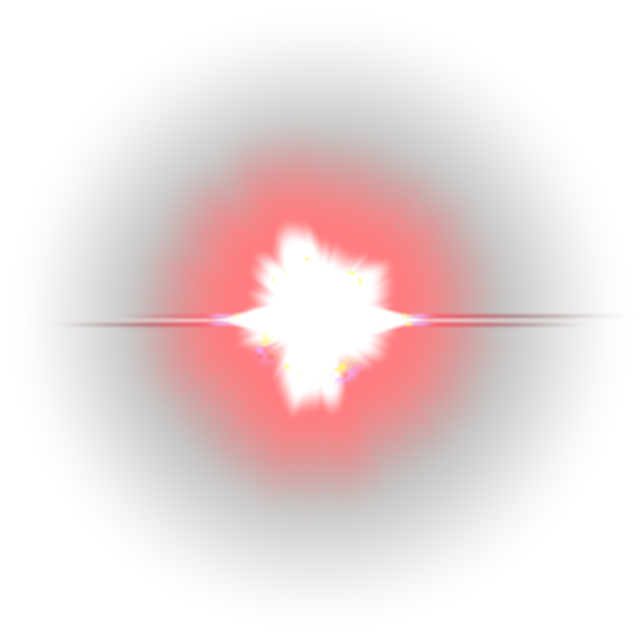
Give the GLSL for this background, as a Shadertoy shader.

```glsl
// A white-hot starburst with a red halo, a soft grey glow and thin horizontal flares.

const float TAU = 6.2831853;

float hash(vec2 p) {
    return fract(sin(dot(p, vec2(127.1, 311.7))) * 43758.5453);
}

// Smooth value noise for small colour flecks
float noise(vec2 p) {
    vec2 i = floor(p), f = fract(p);
    f = f * f * (3.0 - 2.0 * f);
    return mix(mix(hash(i), hash(i + vec2(1, 0)), f.x),
               mix(hash(i + vec2(0, 1)), hash(i + vec2(1, 1)), f.x), f.y);
}

// Noise around the circle, seamless after one turn
float rayNoise(float turn, float count, float seed) {
    float t = turn * count, i = floor(t);
    return mix(hash(vec2(mod(i, count), seed)),
               hash(vec2(mod(i + 1.0, count), seed)), smoothstep(0.0, 1.0, t - i));
}

// Angular bump; centre and width in degrees
float lobe(float angle, float centre, float width) {
    float w = radians(width);
    return exp((cos(angle - radians(centre)) - 1.0) / (w * w));
}

float line(float y, float width) {
    return exp(-y * y / (width * width));
}

// Radius of the white core in each direction
float coreRadius(float a) {
    return 0.087 + 0.030 * lobe(a, 34.0, 9.0) + 0.036 * lobe(a, 105.0, 13.0)
         + 0.012 * lobe(a, 138.0, 11.0) - 0.012 * lobe(a, 165.0, 8.0)
         + 0.012 * lobe(a, 198.0, 9.0) - 0.016 * lobe(a, 220.0, 8.0)
         + 0.040 * lobe(a, 256.0, 11.0) + 0.033 * lobe(a, 281.0, 8.0)
         - 0.010 * lobe(a, 303.0, 7.0) + 0.011 * lobe(a, 335.0, 14.0);
}

void mainImage(out vec4 fragColor, in vec2 fragCoord) {
    vec2 p = (fragCoord - 0.5 * iResolution.xy) / min(iResolution.x, iResolution.y);
    vec2 q = p - vec2(-0.005, 0.005);
    float r = length(q);
    float angle = atan(q.y, q.x);
    float turn = fract(angle / TAU);
    float rays = 0.6 * rayNoise(turn, 38.0, 1.0) + 0.4 * rayNoise(turn, 83.0, 2.0) - 0.5;
    float core = coreRadius(angle);

    // Grey glow
    float glow = 1.0 - smoothstep(0.2, 0.5, length(p));
    vec3 color = 1.0 - glow * vec3(0.275, 0.28, 0.285);

    // Red halo, stretched along the longer rays
    float haloR = r - 0.35 * (core - 0.095) - 0.016 * rays;
    float halo = 1.0 - smoothstep(0.13, 0.31, haloR);
    color = mix(color, vec3(1.0, 0.49, 0.50), halo);

    // Paired flares with a pale line between them
    float ax = abs(p.x);
    float side = step(0.0, p.x);
    float upper = line(p.y - 0.006, 0.0038) * (1.0 - smoothstep(0.18, mix(0.33, 0.51, side), ax))
                * mix(0.6, 1.0, side);
    float lower = line(p.y + 0.0075, 0.0038) * (1.0 - smoothstep(0.2, 0.44, ax));
    float start = smoothstep(0.13, 0.18, ax);
    vec3 flareColor = mix(vec3(0.98, 0.36, 0.42), vec3(0.58, 0.42, 0.43), smoothstep(0.16, 0.36, ax));
    color = mix(color, flareColor, 0.85 * start * max(upper, lower));
    float pale = line(p.y + 0.0005, 0.0028) * (1.0 - smoothstep(0.15, 0.4, ax));
    color = mix(color, vec3(1.0, 0.86, 0.88), 0.7 * start * pale);

    // White core with feathered rays
    float edge = r - core - 0.022 * rays;
    float white = 1.0 - smoothstep(-0.012, 0.034, edge);
    color = mix(color, vec3(1), white);

    // Tapered white spikes to the left and right
    float taper = 0.27 * (0.165 - ax) - abs(p.y);
    color = mix(color, vec3(1), smoothstep(-0.004, 0.005, taper));

    // Yellow and violet fringes below the core
    float fringe = max(lobe(angle, 212.0, 8.0), lobe(angle, 298.0, 9.0));
    float fleck = noise(p * 105.0 + 7.0);
    float violet = fringe * line(r - 0.102, 0.010) * smoothstep(0.25, 0.65, fleck);
    float yellow = fringe * line(r - 0.088, 0.008) * smoothstep(0.35, 0.7, noise(p * 115.0));
    color = mix(color, vec3(0.95, 0.66, 1.0), 0.85 * violet);
    color = mix(color, vec3(1.0, 0.98, 0.45), 0.9 * yellow);

    // Sparse yellow flecks along the rest of the rim
    float rim = line(r - 0.090, 0.007) * smoothstep(0.76, 0.92, noise(p * 95.0 + 31.0));
    color = mix(color, vec3(1.0, 1.0, 0.5), 0.7 * rim);

    // Coloured tips of the spikes
    float pair = line(abs(p.y) - 0.006, 0.004);
    color = mix(color, vec3(0.92, 0.70, 1.0), 0.8 * pair * line(ax - 0.155, 0.016));
    color = mix(color, vec3(1.0, 0.98, 0.5),
                0.7 * pair * line(ax - 0.136, 0.009) * smoothstep(0.4, 0.75, noise(p * 130.0)));

    fragColor = vec4(clamp(color, 0.0, 1.0), 1.0);
}
```
